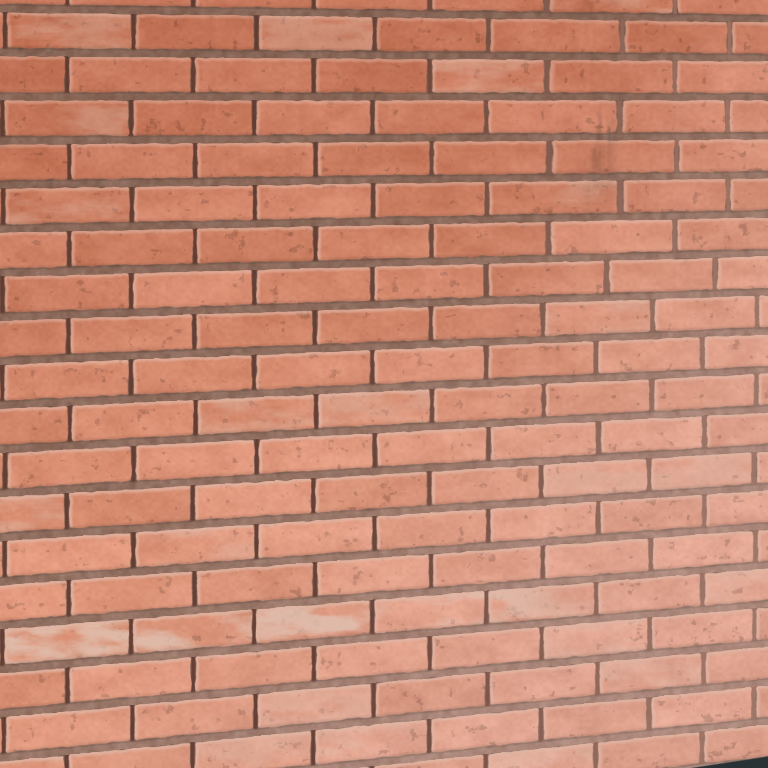
This texture is drawn by a WebGL 2 fragment shader. Its source:

```glsl
#version 300 es
precision highp float;

uniform vec2 u_resolution;
out vec4 fragColor;

float hash(vec2 p) {
    return fract(sin(dot(p, vec2(127.1, 311.7))) * 43758.5453);
}

float noise(vec2 p) {
    vec2 i = floor(p), f = fract(p);
    f = f * f * (3.0 - 2.0 * f);
    return mix(mix(hash(i), hash(i + vec2(1, 0)), f.x),
               mix(hash(i + vec2(0, 1)), hash(i + vec2(1, 1)), f.x), f.y);
}

float fbm(vec2 p) {
    float sum = 0.0, amp = 0.5;
    for (int i = 0; i < 4; i++) {
        sum += amp * noise(p);
        p = p * 2.03 + 17.0;
        amp *= 0.5;
    }
    return sum / 0.9375;
}

float roundedBox(vec2 p, vec2 halfSize, float radius) {
    vec2 q = abs(p) - halfSize + radius;
    return length(max(q, 0.0)) + min(max(q.x, q.y), 0.0) - radius;
}

void main() {
    vec2 uv = gl_FragCoord.xy / u_resolution;
    float soft = max(0.0012, 0.75 / min(u_resolution.x, u_resolution.y));
    float down = 1.0 - uv.y;

    // Courses converge to the right, bricks narrow with distance
    float pitch = 0.0574 - 0.0066 * uv.x;
    float v = (down - 0.0156 - 0.013 * uv.x) / pitch;
    float row = floor(v);
    float t = uv.x - 0.004;
    float u = t * (5.828 + 0.828 * t);
    u -= 0.24 * smoothstep(0.66, 0.84, uv.x) * (1.0 - smoothstep(4.5, 7.5, row));
    u += 0.5 * mod(row, 2.0) + 0.03 * (hash(vec2(row, 3.0)) - 0.5);
    vec2 id = vec2(floor(u), row);
    float width = 1.0 / (5.828 + 1.656 * t);

    // Brick outline with slightly ragged edges
    vec2 p = (vec2(fract(u), fract(v)) - vec2(0.5, 0.41)) * vec2(width, pitch);
    vec2 halfSize = vec2(0.5 * width - 0.0032, 0.405 * pitch);
    float ragged = (fbm(uv * 75.0) - 0.5) * 0.0035;
    float d = roundedBox(p, halfSize, 0.003) + ragged;
    float brickMask = 1.0 - smoothstep(-soft, soft, d);

    // Light falls off towards the top, haze gathers at the lower right
    float cloud = fbm(uv * 5.0);
    float light = smoothstep(0.0, 0.75, down + 0.25 * uv.x - 0.1 + 0.25 * (cloud - 0.5));
    float haze = smoothstep(0.75, 1.7, down + uv.x);
    vec3 brick = mix(vec3(0.78, 0.47, 0.36), vec3(0.87, 0.58, 0.47), light);
    brick = mix(brick, vec3(0.87, 0.65, 0.58), 0.75 * haze);

    // Fired clay: tint per brick, blotches and fine grain
    float tint = hash(id) - 0.5;
    brick += tint * vec3(0.05, 0.055, 0.06);
    float blotch = fbm(uv * vec2(28.0, 45.0) + 9.0 * hash(id + 5.0));
    brick += (blotch - 0.5) * vec3(0.09, 0.10, 0.10);
    brick += (noise(uv * 230.0) - 0.5) * 0.035;
    float pit = smoothstep(0.68, 0.8, fbm(uv * 95.0 + 31.0));
    brick *= 1.0 - 0.14 * pit;

    // Pale bloom on a few bricks and along one lower course
    float bloom = step(0.86, hash(id + 11.0)) * 0.4;
    bloom = max(bloom, step(abs(row - 14.0), 0.5) * (1.0 - smoothstep(0.6, 0.85, uv.x)));
    bloom *= smoothstep(0.35, 0.7, fbm(uv * vec2(16.0, 48.0) + 4.0));
    brick = mix(brick, vec3(0.88, 0.76, 0.70), 0.8 * bloom);

    // Lit upper and left lips, faint shade along the lower edge
    vec2 inset = p + halfSize;
    float lip = 1.0 - smoothstep(0.0015, 0.0065, min(inset.x, inset.y) - ragged);
    brick = mix(brick, vec3(0.88, 0.71, 0.64), lip * (0.45 + 0.35 * light));
    brick *= 1.0 - 0.09 * (1.0 - smoothstep(0.0, 0.005, halfSize.y - p.y));

    // Recessed mortar, darkest under bricks and in the upright joints
    vec3 mortar = mix(vec3(0.53, 0.40, 0.34), vec3(0.69, 0.55, 0.50),
                      0.25 * light + 0.65 * haze);
    mortar += (fbm(uv * 110.0) - 0.5) * 0.14;
    float upright = smoothstep(-0.001, 0.002, abs(p.x) - halfSize.x)
                  * (1.0 - smoothstep(-0.001, 0.003, abs(p.y) - halfSize.y));
    vec3 shadow = mix(vec3(0.36, 0.21, 0.17), vec3(0.62, 0.45, 0.39),
                      smoothstep(0.35, 1.0, uv.x));
    mortar = mix(mortar, shadow, 0.85 * upright);
    float under = 1.0 - smoothstep(0.0, 0.004, p.y - halfSize.y);
    mortar *= 1.0 - 0.14 * under * (1.0 - upright);
    vec3 color = mix(mortar, brick, brickMask);

    // Upper right stain and the dark ground at the lower right corner
    float streak = exp(-pow((uv.x - 0.78) / 0.018, 2.0)) * (1.0 - smoothstep(0.2, 0.32, down));
    color *= 1.0 - 0.18 * streak * smoothstep(0.35, 0.7, fbm(uv * vec2(60.0, 18.0)));
    float ground = down - 1.0 + 0.15 * (uv.x - 0.9);
    color = mix(color, vec3(0.16, 0.20, 0.21), smoothstep(-soft, soft, ground));

    fragColor = vec4(clamp(color, 0.0, 1.0), 1.0);
}
```
